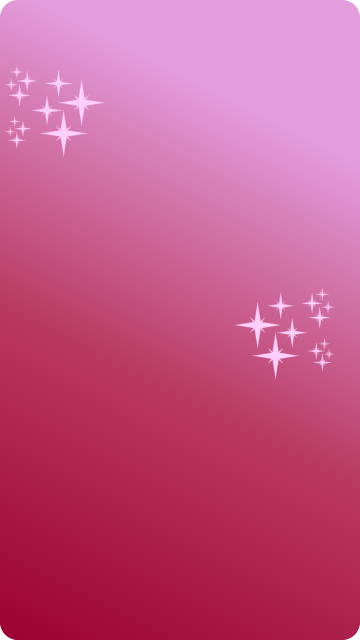
This background is drawn by a WebGL 2 fragment shader. Its source:

```glsl
#version 300 es
precision highp float;

uniform vec2 u_resolution;
out vec4 fragColor;

// Lengths are fractions of the canvas height
const vec3 CRIMSON = vec3(0.61, 0.0, 0.20);
const vec3 ROSE = vec3(0.725, 0.225, 0.375);
const vec3 ORCHID = vec3(0.89, 0.615, 0.865);
const vec3 SPARKLE = vec3(0.995, 0.81, 0.985);
const vec3 OUTSIDE = vec3(1.0);

const float GRADIENT_ANGLE = 0.47;
const float ROSE_STOP = 0.408;
const float ORCHID_STOP = 0.80;
const float CORNER_RADIUS = 0.028;

const vec2 LEFT_CLUSTER = vec2(0.0855, 0.8305);
const vec2 RIGHT_CLUSTER = vec2(0.4446, 0.4831);
const vec2 UPPER_GROUP = vec2(-0.056, 0.040);
const vec2 LOWER_GROUP = vec2(-0.060, -0.034);
const float LOWER_SCALE = 0.8;

const float WAIST = 0.14;          // inner corner of a star, relative to its reach
const float DIAGONAL_REACH = 0.45; // short rays, relative to the long ones
const float STAR_SOFTNESS = 0.0025;

// Star offset (xy) and reach (z)
const vec3 LARGE_STARS[4] = vec3[4](
    vec3(0.042, 0.009, 0.0355), vec3(0.014, -0.039, 0.0355),
    vec3(-0.012, -0.003, 0.0225), vec3(0.006, 0.039, 0.020));
const vec3 SMALL_STARS[4] = vec3[4](
    vec3(0.013, 0.003, 0.0155), vec3(-0.003, 0.017, 0.0095),
    vec3(-0.012, -0.003, 0.0095), vec3(0.001, -0.0195, 0.016));

// Four tapered rays, folded into one octant
float fourRays(vec2 p, float reach) {
    vec2 q = abs(p);
    q = vec2(max(q.x, q.y), min(q.x, q.y));
    vec2 normal = normalize(vec2(WAIST, 1.0 - WAIST));
    return max(dot(q - vec2(reach, 0.0), normal), q.x - reach);
}

float starDistance(vec2 p, float reach) {
    vec2 diagonal = vec2(p.x + p.y, p.y - p.x) * inversesqrt(2.0);
    return min(fourRays(p, reach), fourRays(diagonal, reach * DIAGONAL_REACH));
}

// Four large stars beside two groups of small ones
float clusterDistance(vec2 p) {
    float d = 1.0;
    for (int i = 0; i < 4; i++) {
        vec3 large = LARGE_STARS[i];
        vec3 upper = SMALL_STARS[i];
        vec3 lower = upper * LOWER_SCALE;
        d = min(d, starDistance(p - large.xy, large.z));
        d = min(d, starDistance(p - UPPER_GROUP - upper.xy, upper.z));
        d = min(d, starDistance(p - LOWER_GROUP - lower.xy, lower.z));
    }
    return d;
}

float roundedBox(vec2 p, vec2 halfSize, float radius) {
    vec2 q = abs(p) - halfSize + radius;
    return length(max(q, 0.0)) + min(max(q.x, q.y), 0.0) - radius;
}

// Coverage of a shape, smoothed across the given width
float coverage(float d, float width) {
    return 1.0 - smoothstep(-0.5 * width, 0.5 * width, d);
}

void main() {
    float pixel = 1.0 / u_resolution.y;
    vec2 size = u_resolution * pixel;
    vec2 p = gl_FragCoord.xy * pixel;

    // Slanted gradient, corner to corner
    vec2 direction = vec2(sin(GRADIENT_ANGLE), cos(GRADIENT_ANGLE));
    float t = dot(p, direction) / dot(size, direction);
    vec3 color = mix(CRIMSON, ROSE, clamp(t / ROSE_STOP, 0.0, 1.0));
    float upperBlend = (t - ROSE_STOP) / (ORCHID_STOP - ROSE_STOP);
    color = mix(color, ORCHID, clamp(upperBlend, 0.0, 1.0));

    // Sparkles; the right cluster mirrors the left one
    float left = clusterDistance(p - LEFT_CLUSTER);
    float right = clusterDistance((p - RIGHT_CLUSTER) * vec2(-1.0, 1.0));
    float starWidth = max(pixel, STAR_SOFTNESS);
    color = mix(color, SPARKLE, coverage(min(left, right), starWidth));

    // Rounded card, filling the canvas up to its straight edges
    float card = roundedBox(p - 0.5 * size, 0.5 * size, CORNER_RADIUS);
    color = mix(OUTSIDE, color, coverage(card, pixel));

    fragColor = vec4(color, 1.0);
}
```
